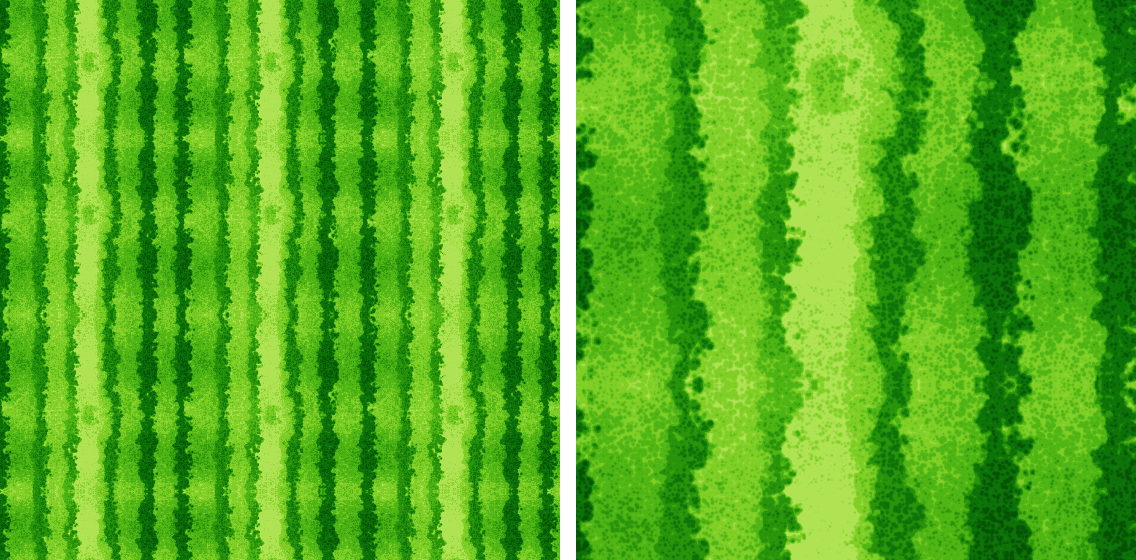
Left: the whole. Right: its middle third, enlarged.
Reproduce this texture procedurally as a WebGL 1 fragment shader.

```glsl
precision highp float;
// Mottled green vertical stripes with ragged edges, like melon rind, mirrored along their length.
uniform vec2 u_resolution;

vec2 hash2(vec2 p) {
  return fract(sin(vec2(dot(p, vec2(127.1, 311.7)), dot(p, vec2(269.5, 183.3)))) * 43758.5);
}

// Cellular noise centred near zero, with n cells across one tile, wrapping in x.
float cells(vec2 p, float n) {
  p *= n;
  vec2 id = floor(p);
  float nearest = 2.0;
  for (int j = -1; j <= 1; j++) {
    for (int i = -1; i <= 1; i++) {
      vec2 cell = id + vec2(float(i), float(j));
      vec2 seed = hash2(vec2(mod(cell.x, n), cell.y) + n);
      nearest = min(nearest, length(cell + seed - p));
    }
  }
  return nearest - 0.45;
}

// Soft vertical stripe that wraps with the tile.
float stripe(float x, float center, float halfWidth) {
  float d = abs(fract(x - center + 0.5) - 0.5);
  return 1.0 - smoothstep(halfWidth - 0.012, halfWidth + 0.012, d);
}

void main() {
  // Tile space: about three repeats across, folded into mirrored halves down.
  vec2 tile = gl_FragCoord.xy / u_resolution * 3.072;
  tile.y = abs(mod(3.28 - tile.y, 1.936) - 0.968);
  float along = tile.y / 0.968;
  float wide = 0.016 * step(abs(floor(tile.x - 0.11) - 1.0), 0.5);

  // Noise from broad blotches to fine grain.
  float blotch = cells(tile, 9.0);
  float lump = cells(tile + 0.37, 23.0);
  float vein = cells(tile, 52.0);
  float grain = cells(tile, 115.0);

  // Ragged edges and a slow meander.
  float x = tile.x + 0.045 * blotch + 0.045 * lump + 0.03 * vein;
  float meander = x - 0.016 * sin(along * 7.0 - 1.3);
  float pulse = cos(12.566 * pow(along, 0.85));

  // Tone runs from 0, darkest, to 5, lightest.
  float tone = 3.3 + 0.5 * pulse + 0.9 * blotch;
  tone = mix(tone, 4.05 + 0.25 * pulse, stripe(x, 0.304, 0.068));
  tone = mix(tone, 3.9, stripe(meander, 0.5, 0.095));
  tone = mix(tone, 5.0 - 0.3 * pulse, stripe(meander, 0.472, 0.062));
  tone = mix(tone, 2.4 + 0.5 * pulse, stripe(x, 0.386, 0.026));
  tone = mix(tone, 1.7, stripe(x, 0.220, 0.031 - 0.008 * pulse));
  tone = mix(tone, 1.6, stripe(meander, 0.612, 0.036 - 0.008 * pulse));
  tone = mix(tone, 0.8 + 0.2 * pulse, stripe(x, 0.808 - wide, 0.043 - 0.008 * pulse));
  tone = mix(tone, 0.8 + 0.2 * pulse, stripe(x, 0.998 + wide, 0.038 - 0.008 * pulse));

  // Pale ring with a greener heart, and a green notch at the far mirror line.
  float ring = length(vec2(fract(x) - 0.492, (tile.y - 0.415) * 0.75));
  tone = mix(tone, 4.9, 0.8 * (1.0 - smoothstep(0.012, 0.03, abs(ring - 0.064))));
  tone = mix(tone, 3.7, 1.0 - smoothstep(0.03, 0.055, ring));
  float notch = length(vec2(fract(x) - 0.40, (tile.y - 0.968) * 0.8));
  tone = mix(tone, 3.2, 1.0 - smoothstep(0.03, 0.06, notch));

  // Surface mottling.
  tone += 0.5 * lump + 1.0 * vein + 1.25 * grain;

  // Stepped greens with softened borders.
  vec3 color = vec3(0.02, 0.32, 0.02);
  color = mix(color, vec3(0.05, 0.45, 0.03), smoothstep(0.15, 0.85, tone));
  color = mix(color, vec3(0.16, 0.58, 0.04), smoothstep(1.15, 1.85, tone));
  color = mix(color, vec3(0.31, 0.71, 0.08), smoothstep(2.15, 2.85, tone));
  color = mix(color, vec3(0.50, 0.81, 0.15), smoothstep(3.15, 3.85, tone));
  color = mix(color, vec3(0.69, 0.89, 0.33), smoothstep(4.1, 4.9, tone));
  gl_FragColor = vec4(color, 1.0);
}
```
